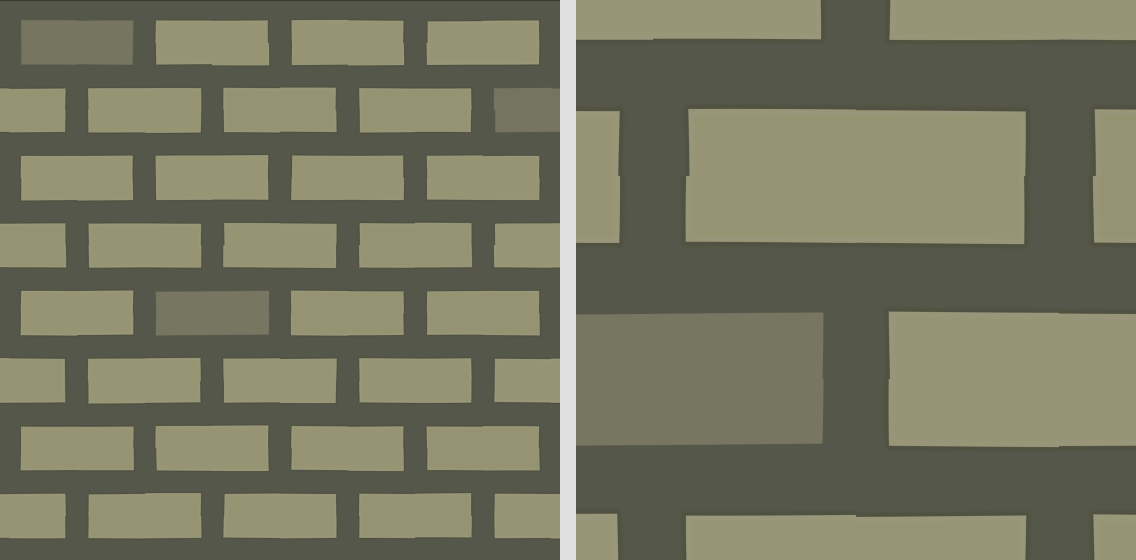
Left, the full canvas; right, a detail of the centre.
Reproduce this pattern procedurally as a WebGL 1 fragment shader.

```glsl
precision highp float;

uniform vec2 u_resolution;

const vec2 PITCH = vec2(0.24176, 0.12072);
const vec2 HALF_BRICK = vec2(0.1003, 0.0394);
const vec2 ANCHOR = vec2(0.5, 0.0788);

const vec3 MORTAR = vec3(0.33, 0.34, 0.285);
const vec3 RIM = vec3(0.31, 0.31, 0.24);
const vec3 BRICK = vec3(0.59, 0.58, 0.45);
const vec3 BRICK_EDGE = vec3(0.60, 0.60, 0.50);
const vec3 DULL_BRICK = vec3(0.46, 0.46, 0.38);

float hash(vec2 p) {
    vec3 q = fract(vec3(p.xyx) * 0.1031);
    q += dot(q, q.yzx + 33.33);
    return fract((q.x + q.y) * q.z);
}

vec2 hash2(vec2 p) {
    return vec2(hash(p), hash(p + 37.7));
}

float boxDistance(vec2 p, vec2 halfSize) {
    vec2 d = abs(p) - halfSize;
    return length(max(d, 0.0)) + min(max(d.x, d.y), 0.0);
}

// Running bond: column in x, row in y; every other row shifts by half a brick
vec2 brickCell(vec2 uv) {
    vec2 grid = (uv - ANCHOR) / PITCH + 0.5;
    float row = floor(grid.y);
    return vec2(floor(grid.x + 0.5 * mod(row, 2.0)), row);
}

vec2 brickCenter(vec2 cell) {
    return ANCHOR + PITCH * (cell - vec2(0.5 * mod(cell.y, 2.0), 0.0));
}

// Hand-cut outline: each side is nudged and bowed a little
float brickDistance(vec2 p, vec2 cell) {
    vec2 side = step(0.0, p);
    vec2 seed = cell + 20.0;
    vec2 nudge = hash2(seed + side * 7.3) - 0.5;
    vec2 phase = 6.2832 * hash2(seed + side * 3.1 + 11.0);
    vec2 bow = sin(p.yx / HALF_BRICK.yx * 1.6 + phase);
    return boxDistance(p, HALF_BRICK + 0.0016 * nudge + 0.0006 * bow);
}

// Sparse diagonal lattice of faded bricks, starting above the first row
float isDull(vec2 cell) {
    float lattice = mod(4.0 * cell.x + cell.y - 2.5, 11.0);
    return step(lattice, 1.0) * step(0.5, cell.y);
}

void main() {
    vec2 uv = gl_FragCoord.xy / u_resolution;
    float pixel = 1.0 / min(u_resolution.x, u_resolution.y);
    vec2 cell = brickCell(uv);
    float d = brickDistance(uv - brickCenter(cell), cell);
    float dull = isDull(cell);

    // Mortar with a thin dark rim around the bright bricks
    float rim = (1.0 - smoothstep(0.001, 0.004, d)) * (1.0 - dull);
    vec3 color = mix(MORTAR, RIM, 0.7 * rim);

    // Brick face with a faint light edge
    float edge = smoothstep(-0.005, -0.002, d);
    vec3 bright = mix(BRICK, BRICK_EDGE, 0.5 * edge);
    vec3 face = mix(bright, DULL_BRICK, dull);
    face += 0.008 * (hash(cell + 50.0) - 0.5);
    color = mix(color, face, 1.0 - smoothstep(-0.7 * pixel, 0.7 * pixel, d));

    // Fine dark line along the top border
    color *= 1.0 - 0.35 * smoothstep(0.997, 0.999, uv.y);
    gl_FragColor = vec4(color, 1.0);
}
```
